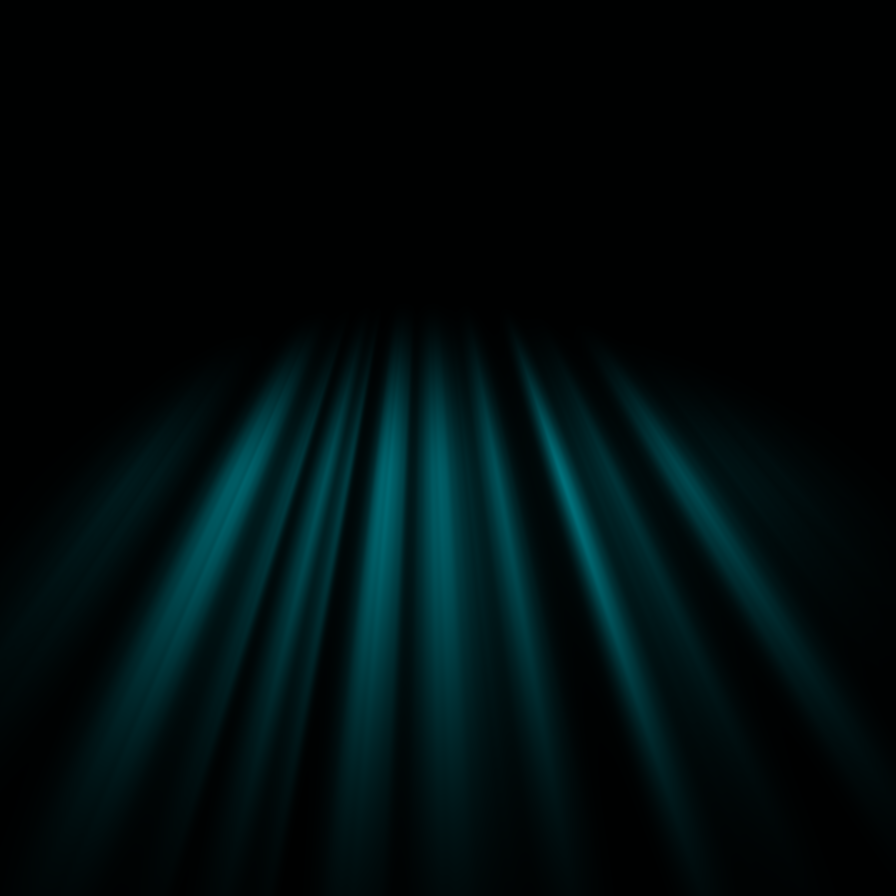
This background is drawn by a WebGL 2 fragment shader. Its source:

```glsl
#version 300 es
precision highp float;
// Teal light beams fanning down from a hidden apex into black.

uniform vec2 u_resolution;
out vec4 fragColor;

const vec2 APEX = vec2(0.474, 0.922);
const vec3 TEAL = vec3(0.0, 0.435, 0.475);
const vec3 NIGHT = vec3(0.0, 0.003, 0.003);

// Each beam: slope, left width, right width, strength
const int BEAM_COUNT = 12;
const vec4 BEAMS[BEAM_COUNT] = vec4[](
    vec4(-0.68, 0.13, 0.07, 0.22),
    vec4(-0.45, 0.06, 0.055, 0.88),
    vec4(-0.322, 0.035, 0.014, 0.46),
    vec4(-0.245, 0.03, 0.026, 0.64),
    vec4(-0.19, 0.02, 0.010, 0.38),
    vec4(-0.10, 0.030, 0.04, 0.84),
    vec4(-0.055, 0.02, 0.012, 0.25),
    vec4(0.03, 0.045, 0.075, 0.70),
    vec4(0.18, 0.035, 0.032, 0.62),
    vec4(0.335, 0.025, 0.035, 0.78),
    vec4(0.46, 0.09, 0.04, 0.32),
    vec4(0.625, 0.035, 0.05, 0.58)
);

float bell(float x, float width) {
    float q = x / width;
    return exp(-q * q);
}

// Soft beam with its own falloff on either side
float beam(float slope, vec4 shape) {
    float offset = slope - shape.x;
    return shape.w * bell(offset, offset < 0.0 ? shape.y : shape.z);
}

// Fine streaks from layered sines, centred on one
float streaks(float slope, float amount) {
    float wave = 0.0;
    float weight = 0.5;
    float frequency = 58.0;
    for (int i = 0; i < 4; i++) {
        wave += weight * sin(slope * frequency + 2.3 * float(i) + wave);
        frequency *= 1.83;
        weight *= 0.6;
    }
    return 1.0 + amount * wave;
}

// Brightness along the fan: fades in below the apex, then out again
float reach(float depth, float slope, float falloff) {
    float bend = slope * slope;
    float rise = smoothstep(0.25 + 0.06 * bend, 0.46 + 0.04 * bend, depth);
    float travelled = depth * (1.0 + 0.3 * bend);
    return rise * bell(max(travelled - 0.46, 0.0), falloff);
}

void main() {
    vec2 uv = gl_FragCoord.xy / u_resolution;
    float depth = APEX.y - uv.y;
    float slope = (uv.x - APEX.x) / max(depth, 0.05);

    // Beams
    float light = 0.0;
    for (int i = 0; i < BEAM_COUNT; i++) {
        light += beam(slope, BEAMS[i]);
    }
    light *= reach(depth, slope, 0.31);

    // Haze between the beams
    float haze = 0.07 * bell(slope, 0.6) + 0.17 * bell(slope - 0.78, 0.22);
    light += haze * reach(depth, slope, 0.2);

    light *= streaks(slope, 0.17);
    fragColor = vec4(NIGHT + TEAL * light, 1.0);
}
```
